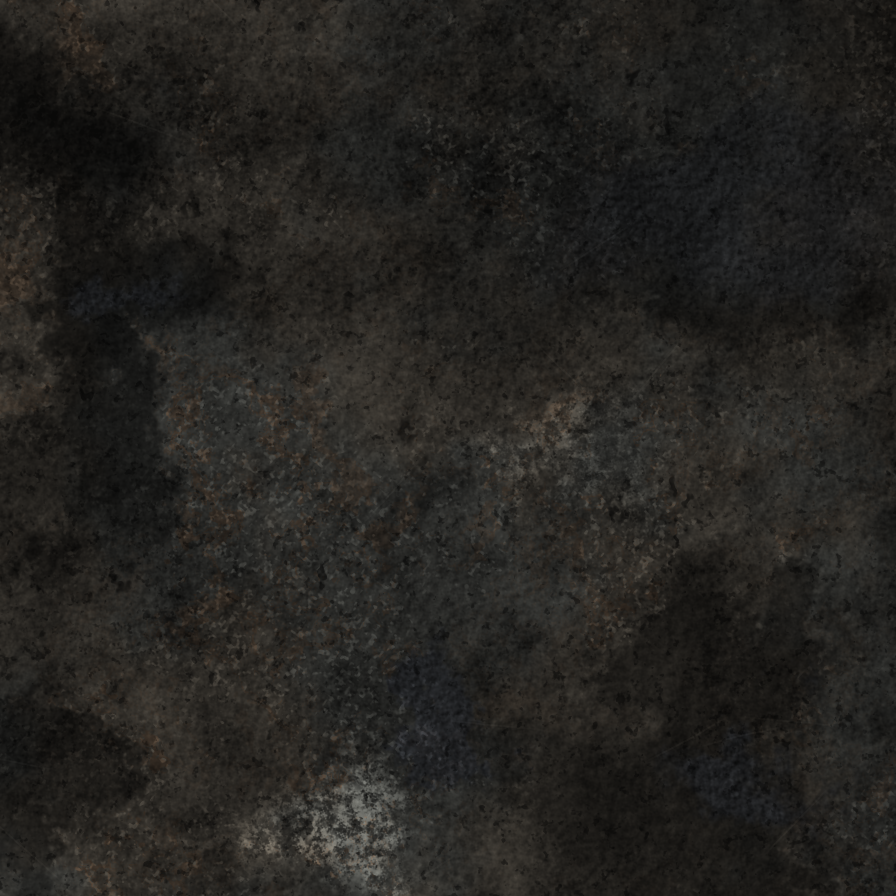
Reproduce this texture procedurally as a Shadertoy shader.

```glsl
// Old dark plaster wall: sooty stains, slate-grey slabs, rust and pale worn spots.
// Layered noise sets the tone, ragged ellipses place the large stains,
// and fine relief, grain, flecks, streaks, chips and scratches add the grit.

const vec3 WARM_TINT  = vec3(1.07, 1.00, 0.89);
const vec3 GREY_TINT  = vec3(1.00, 1.01, 0.96);
const vec3 SLATE_TINT = vec3(0.94, 0.99, 1.08);
const vec3 RUST_TINT  = vec3(1.24, 0.98, 0.76);
const float BASE_TONE = 0.146;

float hash(vec2 p) {
    vec3 q = fract(vec3(p.xyx) * 0.1031);
    q += dot(q, q.yzx + 33.33);
    return fract((q.x + q.y) * q.z);
}

float valueNoise(vec2 p) {
    vec2 cell = floor(p), f = fract(p);
    f = f * f * (3.0 - 2.0 * f);
    float low = mix(hash(cell), hash(cell + vec2(1, 0)), f.x);
    float high = mix(hash(cell + vec2(0, 1)), hash(cell + vec2(1, 1)), f.x);
    return mix(low, high, f.y);
}

float fbm(vec2 p, int octaves, float gain) {
    float sum = 0.0, total = 0.0, amp = 1.0;
    for (int i = 0; i < octaves; i++) {
        sum += amp * valueNoise(p);
        total += amp;
        amp *= gain;
        p = mat2(0.8, 0.6, -0.6, 0.8) * p * 2.03 + 17.3;
    }
    return sum / total;
}

// Elliptic stain: 1 inside, 0 outside, with an edge of the given softness
float blot(vec2 p, vec2 centre, vec2 radii, float softness) {
    float d = length((p - centre) / radii);
    return 1.0 - smoothstep(1.0 - softness, 1.0 + softness, d);
}

// Difference of two nearby heights: light from the upper left
float relief(vec2 p) {
    return fbm(p, 2, 0.8) - fbm(p + vec2(0.45, -0.45), 2, 0.8);
}

// Small upright chips scattered over the wall
float chips(vec2 p, float count) {
    float mask = 0.0;
    for (float i = 0.0; i < count; i++) {
        vec2 centre = vec2(hash(vec2(i, 3.1)), hash(vec2(i, 8.7)));
        float size = mix(0.003, 0.007, hash(vec2(i, 5.3)));
        mask = max(mask, blot(p, centre, size * vec2(1.0, 2.0), 0.4));
    }
    return mask;
}

// Faint straight hairlines with fading ends
float scratches(vec2 p, float count) {
    float mask = 0.0;
    for (float i = 0.0; i < count; i++) {
        vec2 centre = vec2(hash(vec2(i, 21.0)), hash(vec2(i, 34.0)));
        float angle = mix(-1.1, 0.9, hash(vec2(i, 55.0)));
        vec2 along = vec2(cos(angle), sin(angle));
        vec2 d = p - centre;
        float across = abs(dot(d, vec2(-along.y, along.x)));
        float ends = 1.0 - smoothstep(0.02, 0.07, abs(dot(d, along)));
        mask = max(mask, ends * (1.0 - smoothstep(0.0004, 0.0016, across)));
    }
    return mask;
}

void mainImage(out vec4 fragColor, in vec2 fragCoord) {
    vec2 uv = fragCoord / iResolution.y;

    // Ragged coordinates for stain outlines
    vec2 bend = vec2(fbm(uv * 7.0, 5, 0.55), fbm(uv * 7.0 + 31.0, 5, 0.55)) - 0.5;
    vec2 fray = vec2(fbm(uv * 55.0, 3, 0.8), fbm(uv * 55.0 + 13.0, 3, 0.8)) - 0.5;
    vec2 ragged = uv + 0.24 * bend + 0.07 * fray;

    // Large stains
    float soot = blot(ragged, vec2(0.10, 0.58), vec2(0.055, 0.24), 0.4);
    soot = max(soot, blot(ragged, vec2(0.16, 0.68), vec2(0.08, 0.08), 0.35));
    soot = max(soot, blot(ragged, vec2(0.05, 0.86), vec2(0.09, 0.09), 0.5));
    soot = max(soot, 0.7 * blot(ragged, vec2(0.93, 0.93), vec2(0.22, 0.10), 0.6));
    soot = max(soot, 0.85 * blot(ragged, vec2(0.78, 0.15), vec2(0.18, 0.09), 0.5));
    soot = max(soot, 0.65 * blot(ragged, vec2(0.78, 0.74), vec2(0.26, 0.12), 0.6));
    soot = max(soot, 0.75 * smoothstep(0.56, 0.68, fbm(ragged * 4.0 + 5.0, 4, 0.5)));

    float slate = 0.7 * blot(ragged, vec2(0.80, 0.75), vec2(0.20, 0.07), 0.6);
    slate = max(slate, blot(ragged, vec2(0.53, 0.20), vec2(0.045, 0.085), 0.25));
    slate = max(slate, blot(ragged, vec2(0.83, 0.16), vec2(0.10, 0.05), 0.5));
    slate = max(slate, blot(ragged, vec2(0.14, 0.67), vec2(0.045, 0.03), 0.5));

    float worn = blot(ragged, vec2(0.385, 0.09), vec2(0.075, 0.06), 0.75);
    worn = max(worn, 0.5 * blot(ragged, vec2(0.64, 0.49), vec2(0.09, 0.035), 0.9));

    // Mottled tone from broad clouds down to grain
    float broad = fbm(uv * 3.6 + 2.0, 5, 0.6) - 0.5;
    float mottle = fbm(uv * 24.0 + 7.0, 5, 0.85) - 0.5;
    float streak = valueNoise(uv * vec2(95.0, 9.0)) - 0.5;
    float grain = fbm(uv * 230.0, 2, 0.9) - 0.5;
    float tone = BASE_TONE + 0.19 * broad + 0.17 * mottle + 0.012 * streak;
    tone += 0.018 * (smoothstep(0.75, 0.2, uv.x) - 0.5);
    tone = mix(tone, 0.5 * tone, soot);
    tone = mix(tone, 0.125 + 0.09 * mottle, 0.7 * slate);

    // Worn plaster and clustered pale flecks
    float crumbs = smoothstep(0.34, 0.68, fbm(uv * 65.0 + 3.0, 4, 0.9));
    tone += 0.30 * worn * crumbs;
    float clusters = smoothstep(0.44, 0.64, fbm(ragged * 7.0 + 9.0, 5, 0.6));
    float flecks = smoothstep(0.54, 0.84, fbm(uv * 165.0, 2, 0.9));
    tone += 0.085 * flecks * (0.15 + clusters) * (1.0 - 0.7 * soot);

    // Surface relief, pits and marks
    float grit = 1.0 - 0.45 * soot * (1.0 - slate);
    tone += grit * (relief(uv * 140.0) * mix(0.055, 0.085, slate) + 0.065 * grain);
    float pits = smoothstep(0.62, 0.80, fbm(uv * 110.0 + 41.0, 3, 0.7));
    tone *= 1.0 - 0.4 * pits;
    tone *= 1.0 - 0.5 * chips(uv + 0.03 * fray, 16.0);
    tone += 0.025 * scratches(uv + 0.006 * bend, 14.0);

    // Colour casts
    vec3 tint = mix(GREY_TINT, WARM_TINT, smoothstep(0.32, 0.56, fbm(uv * 5.0 + 23.0, 5, 0.6)));
    float rust = smoothstep(0.52, 0.68, fbm(ragged * 22.0 + 61.0, 5, 0.8));
    rust *= 0.3 + 0.7 * max(clusters, worn);
    tint = mix(tint, RUST_TINT, 0.7 * rust * (1.0 - soot));
    tint = mix(tint, SLATE_TINT, 0.8 * slate);

    fragColor = vec4(max(tone, 0.035) * tint, 1.0);
}
```
